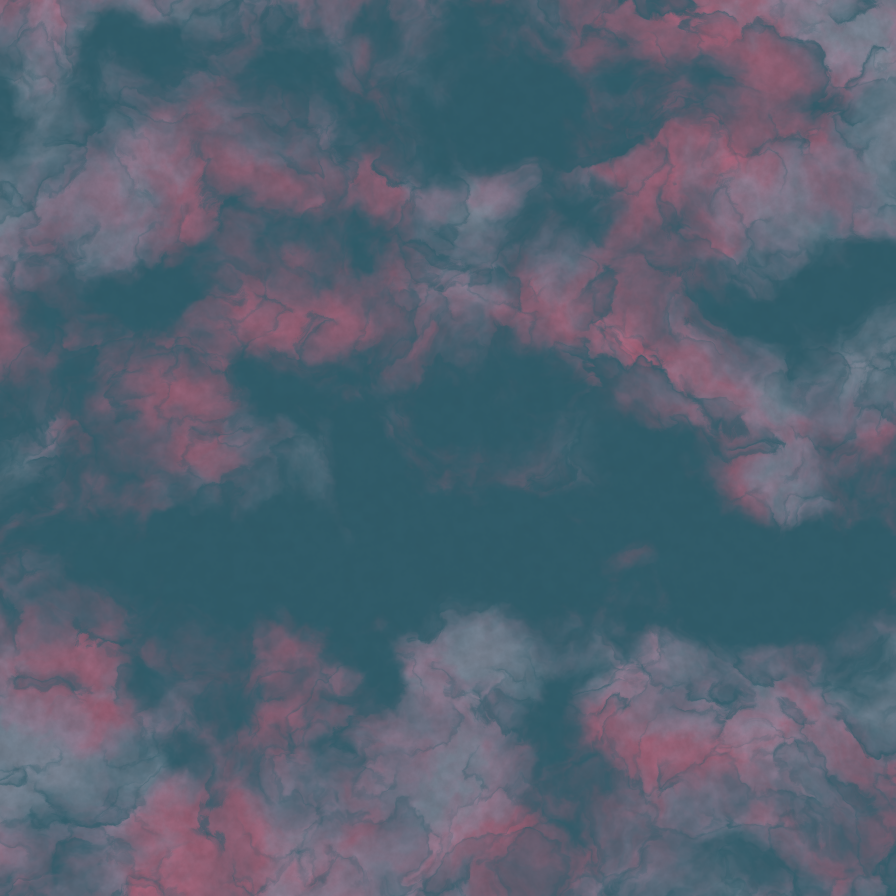
This texture is drawn by a WebGL 2 fragment shader. Its source:

```glsl
#version 300 es
precision highp float;
// Watercolour wash: deep teal laid in loose horizontal bands over rose and
// lavender. Warped fractal noise sets how much tint shows through, and
// scattered blooms with feathered interiors and crisp rims stain the wash.

uniform vec2 u_resolution;
out vec4 fragColor;

const vec3 TEAL = vec3(0.190, 0.355, 0.408);
const vec3 ROSE = vec3(0.69, 0.375, 0.465);
const vec3 LAVENDER = vec3(0.62, 0.49, 0.575);
const vec3 MIST = vec3(0.54, 0.54, 0.60);

float hash(vec2 p) {
    return fract(sin(dot(p, vec2(127.1, 311.7))) * 43758.5453);
}

float noise(vec2 p) {
    vec2 i = floor(p), f = fract(p);
    f = f * f * (3.0 - 2.0 * f);
    float low = mix(hash(i), hash(i + vec2(1, 0)), f.x);
    float high = mix(hash(i + vec2(0, 1)), hash(i + vec2(1, 1)), f.x);
    return mix(low, high, f.y);
}

float fbm(vec2 p) {
    float sum = 0.0, gain = 0.46;
    for (int i = 0; i < 6; i++) {
        sum += gain * noise(p);
        p = mat2(1.6, 1.2, -1.2, 1.6) * p + 17.3;
        gain *= 0.55;
    }
    return sum;
}

vec2 fbmOffset(vec2 p) {
    return vec2(fbm(p + 2.0), fbm(p + 41.0)) - 0.5;
}

float bump(float x, float center, float width) {
    float t = (x - center) / width;
    return exp(-t * t);
}

// Lightness bias of the broad bands and of the paler side margins.
float bands(vec2 uv) {
    float dark = 0.24 * bump(uv.y, 0.36, 0.085)
               + 0.10 * bump(uv.y, 0.88, 0.06)
               + 0.12 * bump(uv.y, 0.69, 0.05);
    float pale = 0.13 * bump(uv.y, 0.79, 0.03)
               + 0.22 * bump(uv.y, 1.02, 0.04)
               + 0.08 * bump(uv.y, 0.13, 0.13);
    return pale - dark + 0.07 * smoothstep(0.34, 0.5, abs(uv.x - 0.5));
}

// Multiplier left by one layer of blooms, each crisp on one side only.
float blooms(vec2 uv, float scale, float seed) {
    vec2 p = uv * scale + seed;
    vec2 cell = floor(p);
    float ragged = 0.7 * (fbm(p * 2.2 + seed) - 0.5);
    float soft = 0.0032 * scale;
    float stain = 1.0;
    for (int y = -1; y <= 1; y++) {
        for (int x = -1; x <= 1; x++) {
            vec2 id = cell + vec2(x, y);
            vec2 center = id + vec2(hash(id + 3.1), hash(id + 7.7));
            vec2 offset = p - center;
            float radius = mix(0.22, 0.58, hash(id + 11.9));
            float angle = 6.2832 * hash(id + 19.3);
            vec2 facing = vec2(cos(angle), sin(angle));

            float inside = radius - length(offset) - ragged;
            float side = dot(offset, facing) / radius + ragged;
            float crisp = smoothstep(-0.4, 0.6, side);
            float wash = smoothstep(-soft, soft, inside) * exp(-3.5 * max(inside, 0.0));
            float strength = mix(-0.9, 0.6, hash(id + 23.5));
            float rim = bump(inside, 0.0, soft * 1.1);
            stain *= (1.0 + strength * wash * crisp) * (1.0 - 0.4 * rim * crisp);
        }
    }
    return stain;
}

void main() {
    vec2 uv = gl_FragCoord.xy / u_resolution;

    // Bend the sheet so that the wash runs unevenly, broadly and finely.
    vec2 bend = fbmOffset(uv * 6.0);
    vec2 flow = uv + 0.10 * bend + 0.025 * fbmOffset(uv * 22.0);

    // Tint showing through the teal.
    float field = fbm(flow * vec2(9.0, 10.0) + 8.4) + bands(uv + 0.18 * bend);
    field += 0.35 * (fbm(flow * 3.0 + 55.0) - 0.5);
    float tint = smoothstep(0.29, 0.91, field);
    tint *= blooms(flow, 5.0, 5.2);
    tint *= blooms(flow, 9.0, 31.6);
    tint *= blooms(flow, 16.0, 63.4);
    tint = 1.0 - exp(-1.6 * tint);

    // Hue of the tint: mostly rose, cooler in drifts and along the sides.
    float margin = 0.1 * smoothstep(0.36, 0.5, abs(uv.x - 0.5));
    float cool = fbm(flow * 8.0 + 73.0) + margin;
    vec3 pigment = mix(ROSE, LAVENDER, smoothstep(0.38, 0.6, cool));
    pigment = mix(pigment, MIST, smoothstep(0.56, 0.72, cool));
    vec3 color = mix(TEAL, pigment, min(tint, 0.95));

    // Faint mottling of the paper.
    float grain = fbm(uv * 90.0) - 0.5;
    color *= 1.0 + grain * (0.05 + 0.18 * tint);

    fragColor = vec4(color, 1.0);
}
```
